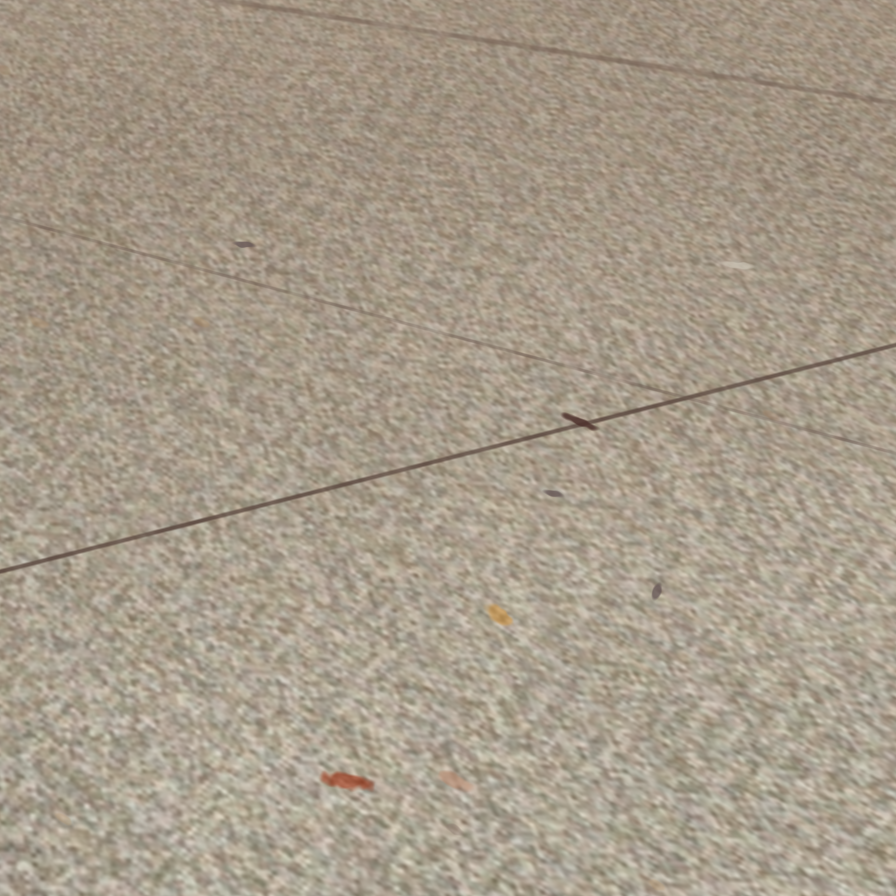
Write a three.js fragment shader that draws this texture.

```glsl
varying vec2 vUv;

float hash(vec2 p) {
  return fract(sin(dot(p, vec2(127.1, 311.7))) * 43758.5453);
}

float noise(vec2 p) {
  vec2 i = floor(p), f = fract(p);
  f = f * f * (3.0 - 2.0 * f);
  return mix(mix(hash(i), hash(i + vec2(1.0, 0.0)), f.x),
             mix(hash(i + vec2(0.0, 1.0)), hash(i + 1.0), f.x), f.y);
}

vec2 rotate(vec2 p, float a) {
  return vec2(cos(a) * p.x + sin(a) * p.y, cos(a) * p.y - sin(a) * p.x);
}

// Coverage of a soft straight joint through a and b
float joint(vec2 p, vec2 a, vec2 b, float width) {
  vec2 along = normalize(b - a);
  float d = abs(dot(p - a, vec2(-along.y, along.x)));
  return 1.0 - smoothstep(width * 0.2, width, d);
}

// Coverage of a ragged, tilted oval of debris
float fleck(vec2 p, vec2 center, vec2 radius, float angle) {
  vec2 q = rotate(p - center, angle) / radius;
  float ragged = length(q) + 0.5 * (noise(p * 130.0) - 0.5);
  return 1.0 - smoothstep(0.6, 1.15, ragged);
}

void main() {
  vec2 uv = vUv;

  // Ground coordinates: grains shrink towards the top
  vec2 ground = vec2((uv.x - 0.5) * (125.0 + 75.0 * uv.y),
                     uv.y * (140.0 + 50.0 * uv.y));
  vec2 stretched = rotate(ground, -0.65) * vec2(0.78, 1.2);

  // Broad tone, with faint patches of wear
  vec3 color = mix(vec3(0.685, 0.652, 0.588), vec3(0.625, 0.568, 0.5),
                   smoothstep(0.0, 1.05, uv.y));
  float wear = noise(uv * vec2(3.0, 6.0) + 4.0) + 0.5 * noise(uv * vec2(9.0, 16.0));
  color += (wear - 0.75) * vec3(0.035, 0.034, 0.033);

  // Pebble grain in brightness, then in tint
  float coarse = noise(stretched + 31.0) - 0.5;
  float fine = noise(rotate(stretched, 0.8) * 1.4 + 77.0) - 0.5;
  float grain = 0.6 * coarse + 0.45 * fine;
  color += grain * mix(0.39, 0.2, uv.y) * vec3(0.96, 1.0, 1.02);
  float warm = noise(stretched * 0.7 + 150.0) - 0.5;
  float yellow = noise(stretched * 0.45 + 260.0) - 0.5;
  float tint = mix(1.0, 0.6, uv.y);
  color += tint * (warm * vec3(0.045, -0.02, -0.015) + yellow * vec3(0.01, 0.01, -0.045));

  // Joints between the slabs
  float broken = noise(uv * 55.0);
  float mainJoint = joint(uv, vec2(0.0, 0.362), vec2(1.0, 0.615), 0.0038);
  float faintJoint = joint(uv, vec2(0.0, 0.759), vec2(1.0, 0.494), 0.0028);
  float farJoint = joint(uv, vec2(0.247, 1.0), vec2(1.0, 0.885), 0.0045);
  color = mix(color, vec3(0.36, 0.285, 0.25), mainJoint * (0.68 + 0.27 * broken));
  color = mix(color, vec3(0.43, 0.36, 0.32), faintJoint * (0.15 + 0.5 * broken));
  color = mix(color, vec3(0.46, 0.38, 0.33), farJoint * (0.3 + 0.45 * broken));

  // Fallen leaves
  float redLeaf = fleck(uv, vec2(0.388, 0.128), vec2(0.029, 0.0095), -0.15);
  float goldLeaf = fleck(uv, vec2(0.557, 0.314), vec2(0.018, 0.009), -0.7);
  float paleLeaf = fleck(uv, vec2(0.508, 0.128), vec2(0.02, 0.008), -0.4);
  color = mix(color, vec3(0.62, 0.32, 0.22) + 0.2 * grain, 0.9 * redLeaf);
  color = mix(color, vec3(0.77, 0.59, 0.34) + 0.15 * grain, 0.8 * goldLeaf);
  color = mix(color, vec3(0.72, 0.5, 0.38), 0.5 * paleLeaf);

  // Twigs, dark chips and one pale chip
  float twig = fleck(uv, vec2(0.647, 0.529), vec2(0.021, 0.0045), -0.4);
  float chip = fleck(uv, vec2(0.618, 0.449), vec2(0.014, 0.004), -0.25);
  chip = max(chip, fleck(uv, vec2(0.273, 0.727), vec2(0.013, 0.0035), -0.1));
  chip = max(chip, fleck(uv, vec2(0.733, 0.34), vec2(0.01, 0.005), 1.2));
  color = mix(color, vec3(0.3, 0.19, 0.17), 0.85 * twig);
  color = mix(color, vec3(0.39, 0.33, 0.33), 0.75 * chip);
  float paleChip = fleck(uv, vec2(0.823, 0.704), vec2(0.018, 0.004), -0.1);
  color = mix(color, vec3(0.8, 0.77, 0.71), 0.7 * paleChip);

  // Small stains scattered over the slab
  for (int i = 0; i < 14; i++) {
    float k = float(i);
    vec2 spot = vec2(hash(vec2(k, 3.0)), hash(vec2(k, 8.0)));
    float stain = fleck(uv, spot, vec2(0.011, 0.005), -0.5);
    vec3 stainColor = mix(vec3(0.46, 0.38, 0.36), vec3(0.7, 0.57, 0.4), hash(vec2(k, 5.0)));
    color = mix(color, stainColor, 0.35 * stain);
  }

  gl_FragColor = vec4(color, 1.0);
}
```
